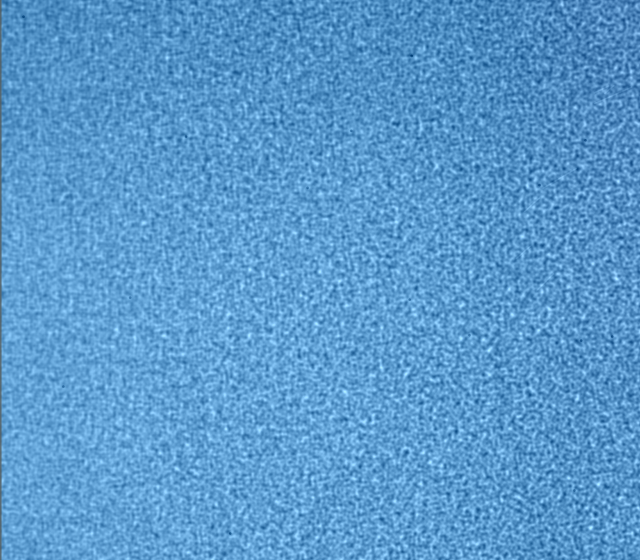
This texture is drawn by a WebGL 1 fragment shader. Its source:

```glsl
precision highp float;
// Blue book-cloth surface: a soft lighting gradient carries crisp fine grain
// made of gradient noise and crossed short fibres, with faint threads, tiny
// specks, hairline scratches and a dark strip along the left edge.

uniform vec2 u_resolution;

const vec3 CLOTH_BLUE = vec3(0.350, 0.602, 0.806);
const vec3 TONE_AXIS = vec3(1.0, 1.0, 0.94);
const vec3 EDGE_BROWN = vec3(0.33, 0.36, 0.36);
const int SCRATCH_COUNT = 7;

float hash(vec2 cell) {
  vec3 q = fract(vec3(cell.xyx) * vec3(0.1031, 0.1030, 0.0973));
  q += dot(q, q.yzx + 33.33);
  return fract((q.x + q.y) * q.z);
}

vec2 rotate(vec2 p, float angle) {
  float c = cos(angle);
  float s = sin(angle);
  return vec2(c * p.x - s * p.y, s * p.x + c * p.y);
}

// Slope of a random direction at one lattice corner.
float cornerSlope(vec2 cell, vec2 offset) {
  float angle = 6.2832 * hash(cell);
  return dot(vec2(cos(angle), sin(angle)), offset);
}

// Gradient noise: zero mean, with little energy above the cell size.
float noise(vec2 p) {
  vec2 cell = floor(p);
  vec2 f = fract(p);
  vec2 blend = f * f * (3.0 - 2.0 * f);
  vec2 dx = vec2(1.0, 0.0);
  vec2 dy = vec2(0.0, 1.0);
  float low = mix(cornerSlope(cell, f), cornerSlope(cell + dx, f - dx), blend.x);
  float high = mix(cornerSlope(cell + dy, f - dy), cornerSlope(cell + 1.0, f - 1.0), blend.x);
  return mix(low, high, blend.y);
}

// Broad light: dim at the top and right, brighter toward the lower left.
float lighting(vec2 uv) {
  float top = smoothstep(0.5, 1.05, uv.y);
  float right = smoothstep(0.5, 1.0, uv.x);
  vec2 fromGlow = uv - vec2(0.2, 0.3);
  float glow = exp(-3.0 * dot(fromGlow, fromGlow));
  return 0.002 - 0.058 * top - 0.032 * right + 0.036 * glow;
}

// Round mottling, without a preferred direction.
float mottle(vec2 p) {
  float fine = noise(rotate(p, 0.6) * 152.0 + 300.0);
  float coarse = noise(rotate(p, -0.4) * 98.0 + 400.0);
  return 0.23 * fine + 0.13 * coarse;
}

// Short horizontal and vertical fibres crossing each other.
float weave(vec2 p) {
  float across = noise(p * vec2(72.0, 153.0) + 11.3);
  float upright = noise(p * vec2(157.0, 68.0) + 71.6);
  return 0.15 * (across + upright);
}

// Long faint threads following the cloth.
float threads(vec2 p) {
  float upright = noise(p * vec2(113.0, 6.0) + 5.4);
  float across = noise(p * vec2(6.0, 107.0) + 53.7);
  return 0.045 * upright + 0.025 * across;
}

// Sparse dots, one candidate in each cell.
float specks(vec2 p) {
  vec2 grid = p * 14.0;
  vec2 cell = floor(grid);
  vec2 centre = 0.2 + 0.6 * vec2(hash(cell + 3.0), hash(cell + 19.0));
  float present = step(0.95, hash(cell + 47.0));
  return present * (1.0 - smoothstep(0.015, 0.050, length(fract(grid) - centre)));
}

float segment(vec2 p, vec2 centre, float angle, float halfLength) {
  vec2 q = rotate(p - centre, -angle);
  q.x = max(abs(q.x) - halfLength, 0.0);
  return 1.0 - smoothstep(0.0004, 0.0022, length(q));
}

// Pale diagonal hairlines near the right side.
float scratches(vec2 p, float aspect) {
  float mark = 0.0;
  for (int i = 0; i < SCRATCH_COUNT; i++) {
    vec2 seed = vec2(float(i), 8.0);
    vec2 centre = vec2(aspect * (0.8 + 0.19 * hash(seed)), 0.3 + 0.6 * hash(seed + 21.0));
    float angle = 0.4 + 0.4 * hash(seed + 43.0);
    mark = max(mark, segment(p, centre, angle, 0.01 + 0.03 * hash(seed + 65.0)));
  }
  return mark;
}

void main() {
  vec2 uv = gl_FragCoord.xy / u_resolution;
  float aspect = u_resolution.x / u_resolution.y;
  vec2 p = gl_FragCoord.xy / u_resolution.y;

  // Grain turns from woven at the upper left to rough at the lower right.
  float rough = smoothstep(-0.4, 0.9, uv.x - 0.5 * uv.y);
  float grain = mix(0.65, 1.3, rough) * mottle(p);
  grain += mix(1.1, 0.7, rough) * weave(p);
  grain *= mix(0.75, 1.0, smoothstep(0.0, 0.4, uv.x));
  grain += 0.7 * grain * max(grain, 0.0);

  float tone = lighting(uv) + grain + threads(p);
  tone += 0.025 * noise(p * 9.0 + 2.5) + 0.03 * noise(p * 38.0 + 8.2);
  tone += 0.07 * scratches(p, aspect) - 0.20 * specks(p);

  vec3 color = CLOTH_BLUE + TONE_AXIS * tone;
  color += vec3(0.025, -0.006, 0.0) * smoothstep(0.7, 1.0, uv.x) * uv.y;

  float strip = 1.0 - smoothstep(0.0015, 0.0040, p.x);
  color = mix(color, EDGE_BROWN, 0.8 * strip);
  gl_FragColor = vec4(clamp(color, 0.0, 1.0), 1.0);
}
```
